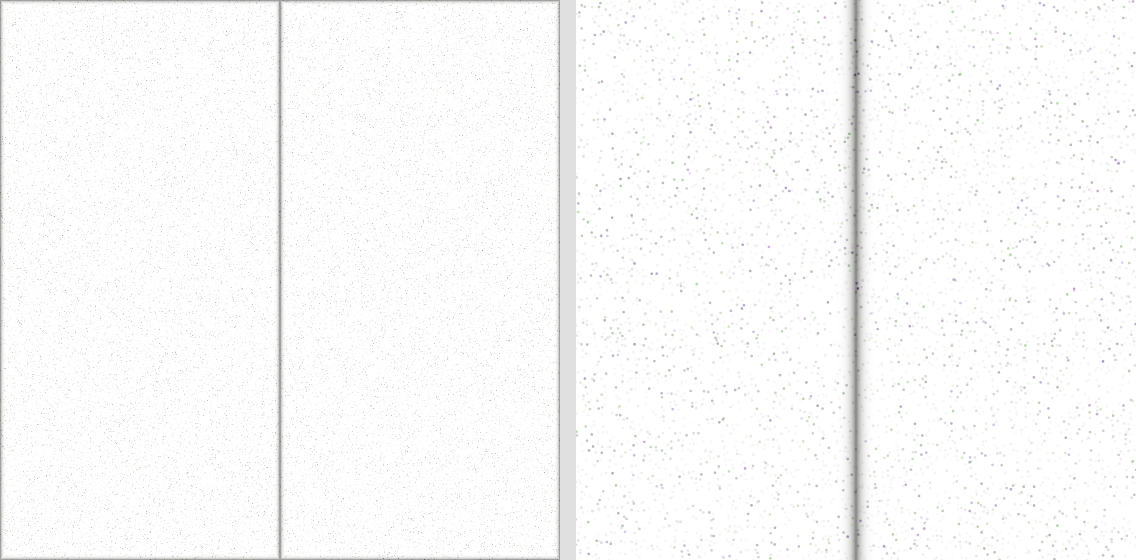
Left: the whole. Right: its middle third, enlarged.
A Shadertoy shader for this texture:

```glsl
// Two tall white panels side by side with soft grey joints around each one.
// Joints fade exponentially with distance to the panel edge; the surface
// carries fine, faintly tinted specks from jittered cellular noise.

const vec2  PANELS       = vec2(2.0, 1.0);  // repeats across and down
const vec3  PANEL_WHITE  = vec3(1.0);
const vec3  JOINT_SHADE  = vec3(0.49, 0.49, 0.50);  // light lost at the edge
const float JOINT_FADE   = 0.0031;          // falloff length, canvas units
const float JOINT_REACH  = 0.015;           // shading ends here

const float SPECK_GRID   = 340.0;           // speck cells across the canvas
const float SPECK_CHANCE = 0.43;
const float SPECK_RADIUS = 0.27;            // in cells
const float FAINT_SPECK  = 0.03;
const float DARK_SPECK   = 0.25;
const vec3  GREEN_LOSS   = vec3(1.0, 0.55, 1.2);  // leaves a greenish white
const vec3  PINK_LOSS    = vec3(1.0, 1.4, 0.7);   // leaves a pinkish white

// Four independent random values per cell
vec4 hash4(vec2 cell) {
    uvec4 n = uvec4(uint(cell.x), uint(cell.y), 17u, 59u);
    n = n * 1664525u + 1013904223u;
    for (int i = 0; i < 2; i++) {
        n.x += n.y * n.w;
        n.y += n.z * n.x;
        n.z += n.x * n.y;
        n.w += n.y * n.z;
        n ^= n >> 16u;
    }
    return vec4(n & 65535u) / 65535.0;
}

// Light absorbed by the specks around a point
vec3 speckLoss(vec2 uv, float pixel) {
    vec2 p = uv * SPECK_GRID;
    float soft = max(0.5 * pixel * SPECK_GRID, 0.12);
    vec3 loss = vec3(0.0);
    for (int y = -1; y <= 1; y++)
    for (int x = -1; x <= 1; x++) {
        vec2 cell = floor(p) + vec2(x, y);
        vec2 id = mod(cell, SPECK_GRID);
        vec4 place = hash4(id);
        vec4 look = hash4(id + SPECK_GRID);
        float present = step(place.z, SPECK_CHANCE);
        float dist = length(p - cell - place.xy);
        float cover = 1.0 - smoothstep(SPECK_RADIUS - soft, SPECK_RADIUS + soft, dist);
        float strength = FAINT_SPECK + DARK_SPECK * pow(look.x, 4.0);
        loss += present * cover * strength * mix(GREEN_LOSS, PINK_LOSS, look.y);
    }
    return loss;
}

// Distance from a point to the nearest panel edge, in canvas units
float edgeDistance(vec2 uv) {
    vec2 local = fract(uv * PANELS);
    vec2 toEdge = min(local, 1.0 - local) / PANELS;
    return min(toEdge.x, toEdge.y);
}

void mainImage(out vec4 fragColor, in vec2 fragCoord) {
    vec2 uv = fragCoord / iResolution.xy;
    float pixel = 1.0 / min(iResolution.x, iResolution.y);

    // Soft joint shading
    float d = edgeDistance(uv);
    float joint = exp(-d / JOINT_FADE) * (1.0 - smoothstep(0.0, JOINT_REACH, d));

    // Specked panel darkened towards its joints
    vec3 color = PANEL_WHITE - speckLoss(uv, pixel);
    color -= JOINT_SHADE * joint;
    fragColor = vec4(clamp(color, 0.0, 1.0), 1.0);
}
```
